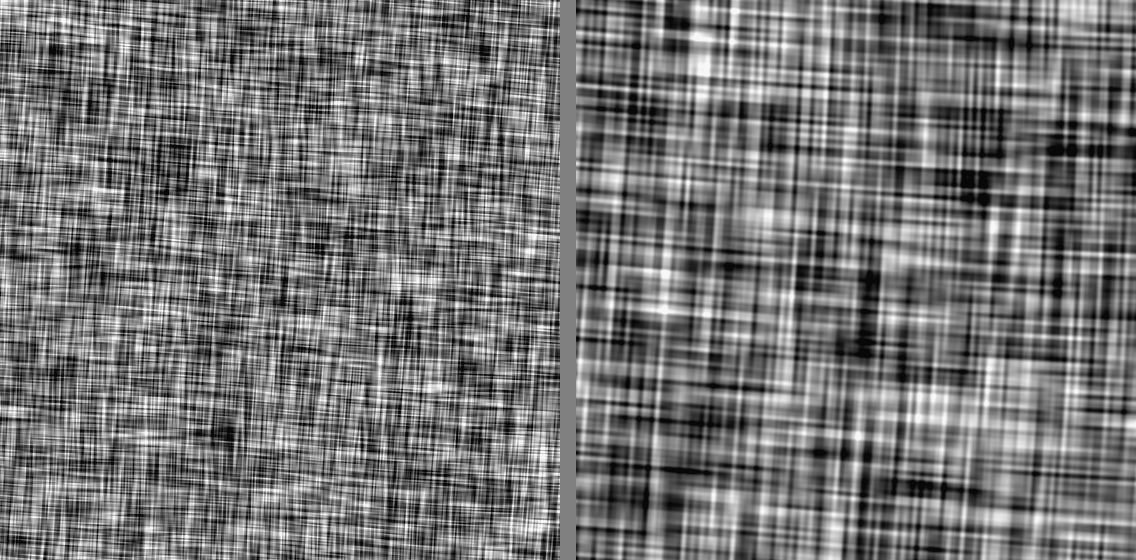
Left: the whole. Right: its middle third, enlarged.
Give the GLSL for this texture, as a WebGL 1 fragment shader.

```glsl
precision highp float;

uniform vec2 u_resolution;

const float MEAN_GREY = 0.458;
const float WEAVE_TILT = -0.06;
const float FINE_THREADS = 380.0;
const float FINE_LENGTHS = 21.0;

float hash(vec2 p) {
  vec3 q = fract(vec3(p.xyx) * vec3(0.1031, 0.1030, 0.0973));
  q += dot(q, q.yzx + 33.33);
  return fract((q.x + q.y) * q.z);
}

vec2 rotate(vec2 p, float angle) {
  float c = cos(angle);
  float s = sin(angle);
  return vec2(c * p.x - s * p.y, s * p.x + c * p.y);
}

// Smooth brightness along one thread, with its own random phase
float strand(float x, float row, float seed) {
  x += 37.0 * hash(vec2(row, seed + 5.3));
  float cell = floor(x);
  float blend = smoothstep(0.0, 1.0, x - cell);
  vec2 key = vec2(cell, row + seed * 71.0);
  return mix(hash(key), hash(key + vec2(1.0, 0.0)), blend);
}

// Neighbouring threads blended across their width
float threads(vec2 p, float seed) {
  float row = floor(p.y);
  float blend = smoothstep(0.0, 1.0, p.y - row);
  return mix(strand(p.x, row, seed), strand(p.x, row + 1.0, seed), blend);
}

// Layers from fine threads to faint broad bundles, centred on zero
float fibres(vec2 p, float seed) {
  float sum = 0.0;
  float weight = 0.54;
  vec2 scale = vec2(FINE_LENGTHS, FINE_THREADS);
  for (int i = 0; i < 5; i++) {
    float layer = seed + float(i) * 3.7;
    float skew = 0.03 * (hash(vec2(layer, 2.0)) - 0.5);
    float sway = 0.003 * sin(p.x * 9.0 + p.y * 5.0 + layer);
    vec2 q = rotate(p, skew) + vec2(0.0, sway);
    sum += weight * (threads(q * scale + 40.0, layer) - 0.5);
    scale *= vec2(0.82, 0.52);
    weight *= 0.56;
  }
  return sum;
}

void main() {
  vec2 uv = gl_FragCoord.xy / u_resolution;
  vec2 p = rotate(uv - 0.5, -WEAVE_TILT);

  // Crossing weft and warp add their light
  float weft = fibres(p, 1.0);
  float warp = fibres(p.yx, 23.0);
  float grey = clamp(MEAN_GREY + weft + warp, 0.03, 0.97);

  gl_FragColor = vec4(vec3(grey), 1.0);
}
```
